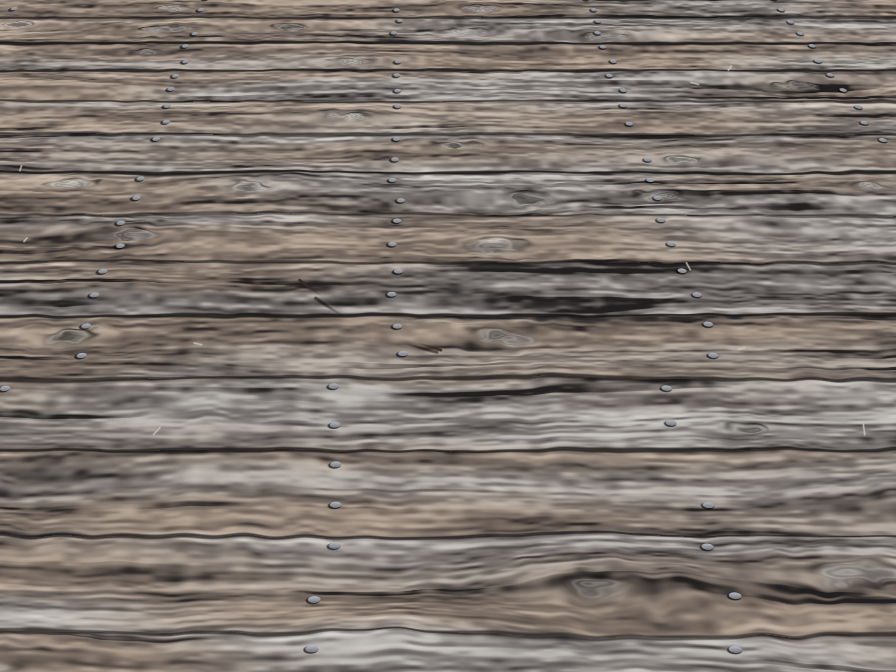
Give the GLSL for this texture, as a Shadertoy shader.

```glsl
// Weathered timber deck receding in perspective: split grain, knots, nail heads and a twig.

float hash(vec2 p) {
    vec3 q = fract(vec3(p.xyx) * 0.1031);
    q += dot(q, q.yzx + 33.33);
    return fract((q.x + q.y) * q.z);
}

float noise(vec2 p) {
    vec2 i = floor(p), f = fract(p);
    f = f * f * (3.0 - 2.0 * f);
    return mix(mix(hash(i), hash(i + vec2(1, 0)), f.x),
               mix(hash(i + vec2(0, 1)), hash(i + vec2(1, 1)), f.x), f.y);
}

// Distance to a segment that sags in the middle
float strand(vec2 p, vec2 a, vec2 b, float sag) {
    vec2 ab = b - a;
    float h = clamp(dot(p - a, ab) / dot(ab, ab), 0.0, 1.0);
    return length(p - a - ab * h + vec2(0, sag) * sin(3.1416 * h));
}

void mainImage(out vec4 fragColor, in vec2 fragCoord) {
    vec2 uv = fragCoord / iResolution.y;
    float px = 1.0 / iResolution.y;

    // Deck coordinates: x along the boards, y counts boards going away
    float z = 1.786 - uv.y;
    float rowSize = z * z / 18.38;
    vec2 deck = vec2((uv.x - 0.59) / z, 18.38 / z - 10.63);
    float row = deck.y + 0.08 * (noise(deck * vec2(6, 1.3)) - 0.5)
              + 0.04 * (noise(deck * vec2(35, 2)) - 0.5);
    float board = floor(row), across = row - board;
    float x = deck.x + board * 3.7;

    // Knots push the grain lines apart
    float grainRow = row + 0.22 * (noise(vec2(x * 4.0, row * 2.0)) - 0.5);
    float knotDist = 9.0, knotSide = 0.0, knotSeed = 0.0;
    for (float k = -1.0; k <= 1.0; k++) {
        vec2 cell = vec2(floor(deck.x / 0.28) + k, board);
        if (hash(cell + 41.0) > 0.5) continue;
        vec2 center = vec2((cell.x + 0.2 + 0.6 * hash(cell + 7.0)) * 0.28, 0.25 + 0.5 * hash(cell + 19.0));
        float size = 0.45 + 0.5 * hash(cell + 3.0);
        vec2 d = (vec2(deck.x, across) - center) / (vec2(0.045, 0.17) * size);
        d += 0.9 * (vec2(noise(deck * vec2(40, 7)), noise(deck * vec2(60, 11) + 8.0)) - 0.5);
        grainRow -= (across - center.y) * 0.8 * exp(-d.x * d.x * 0.15 - d.y * d.y * 0.3);
        if (length(d) < knotDist) {
            knotDist = length(d);
            knotSide = d.y;
            knotSeed = hash(cell + 29.0);
        }
    }

    // Layered grain, stretched along the boards
    float q = board * 1.7 - log(grainRow + 10.63);
    float fine = noise(vec2(x * 16.0, q * 270.0));
    float tone = 0.6 + 0.24 * (noise(vec2(x * 3.0, q * 60.0)) - 0.5)
               + 0.42 * (noise(vec2(x * 6.0, q * 150.0)) - 0.5)
               + 0.55 * (fine - 0.5)
               + 0.34 * (noise(vec2(x * 70.0, q * 330.0)) - 0.5)
               + 0.1 * (hash(vec2(board, 5)) - 0.5);
    tone -= 0.08 * exp(-pow((deck.y - 5.0) * 0.8, 2.0));
    float crack = smoothstep(0.72, 0.86, noise(vec2(x * 3.0, q * 125.0 + 31.0)));
    tone -= 0.55 * crack * noise(vec2(x * 12.0, q * 40.0));

    // Silvered patches over brown wood
    float silver = smoothstep(0.25, 0.8, noise(vec2(x * 2.2, q * 26.0))
                 + 0.22 * (uv.x - 0.66) + 0.3 * (hash(vec2(board, 77)) - 0.5)
                 + 0.25 * exp(-pow((deck.y - 0.5) * 1.6, 2.0)));
    vec3 light = mix(vec3(0.63, 0.57, 0.515), vec3(0.68, 0.665, 0.65), silver);
    vec3 middle = mix(vec3(0.46, 0.41, 0.375), vec3(0.47, 0.45, 0.44), silver);
    vec3 color = mix(vec3(0.13, 0.12, 0.12), middle, smoothstep(-0.05, 0.5, tone));
    color = mix(color, light, smoothstep(0.42, 0.82, tone));
    color += 0.35 * max(tone - 0.74, 0.0);

    // Knot faces with rings, a shaded rim and sometimes a dark pit
    float rings = 0.5 + 0.5 * sin(knotDist * 15.0 + 9.0 * noise(deck * vec2(70, 14)));
    vec3 knotColor = mix(vec3(0.34, 0.32, 0.31), vec3(0.73, 0.72, 0.7), 0.4 + 0.3 * rings + 0.9 * (tone - 0.55));
    knotColor *= 1.0 - 0.65 * step(0.6, knotSeed) * fine * (1.0 - smoothstep(0.3, 0.8, knotDist));
    color = mix(color, knotColor, 0.8 * (1.0 - smoothstep(0.6, 1.1, knotDist)));
    float rim = exp(-pow((knotDist - 1.05) * 5.0, 2.0));
    color *= 1.0 - rim * (0.1 + 0.5 * smoothstep(-0.6, 0.8, knotSide)) * noise(deck * vec2(50, 9) + 3.0);

    // Gaps between boards, with a pale worn edge beside them
    float seam = floor(row + 0.5);
    float gap = abs(row - seam) * rowSize;
    float gapWidth = z * (0.0002 + 0.0027 * noise(vec2(deck.x * 9.0, seam * 5.0)));
    float edge = exp(-pow((gap - gapWidth - 0.005) * 350.0, 2.0)) * step(row, seam);
    color += 0.12 * edge * noise(vec2(x * 9.0, seam));
    float gapMask = 1.0 - smoothstep(gapWidth * 0.5, gapWidth + 0.002, gap);
    color = mix(color, vec3(0.09, 0.085, 0.085), gapMask * (0.5 + 0.5 * hash(vec2(seam, 13))));

    // Two nails per board at every joist; the joists shift on the nearer boards
    float halfBoard = floor(deck.y * 2.0 + 0.05);
    float shift = halfBoard < 6.0 ? -0.065 : 0.0;
    float joist = floor((deck.x - shift) / 0.36 + 0.5);
    vec2 nailCell = vec2(joist, halfBoard);
    vec2 nail = vec2(joist * 0.36 + shift + 0.016 * (hash(nailCell) - 0.5),
                     (halfBoard + 0.7) * 0.5 + 0.08 * (hash(nailCell + 9.0) - 0.5));
    vec2 toNail = (deck - nail) * vec2(z, rowSize * 1.9);
    float nailSize = 0.0056 * z;
    float present = step(0.1, hash(nailCell + 23.0));
    float shadow = length(toNail + vec2(0.002, 0.003)) - nailSize;
    color *= 1.0 - 0.65 * present * (1.0 - smoothstep(-0.001, 0.003, shadow));
    vec3 steel = vec3(0.58, 0.59, 0.62) + 14.0 * toNail.y;
    color = mix(color, steel, present * (1.0 - smoothstep(-px, px, length(toNail) - nailSize)));

    // Scattered straws and one dark twig with its shadow
    for (float i = 0.0; i < 9.0; i++) {
        vec2 at = vec2(hash(vec2(i, 51)) * 1.33, 0.35 + 0.6 * hash(vec2(i, 63)));
        vec2 tip = at + 0.025 * (vec2(hash(vec2(i, 71)), hash(vec2(i, 83))) - vec2(0.5, 0.3));
        float straw = strand(uv, at, tip, 0.0);
        color = mix(color, vec3(0.8, 0.78, 0.74), 0.8 * (1.0 - smoothstep(0.0, 0.001 + px, straw)));
    }
    float twig = strand(uv, vec2(0.446, 0.583), vec2(0.656, 0.479), 0.014);
    float twigShadow = strand(uv, vec2(0.47, 0.556), vec2(0.65, 0.476), 0.012);
    color *= 1.0 - 0.5 * (1.0 - smoothstep(0.001, 0.004, twigShadow));
    color = mix(color, vec3(0.22, 0.17, 0.14), 1.0 - smoothstep(0.002 - px, 0.002 + px, twig));

    fragColor = vec4(clamp(color, 0.0, 1.0), 1.0);
}
```
